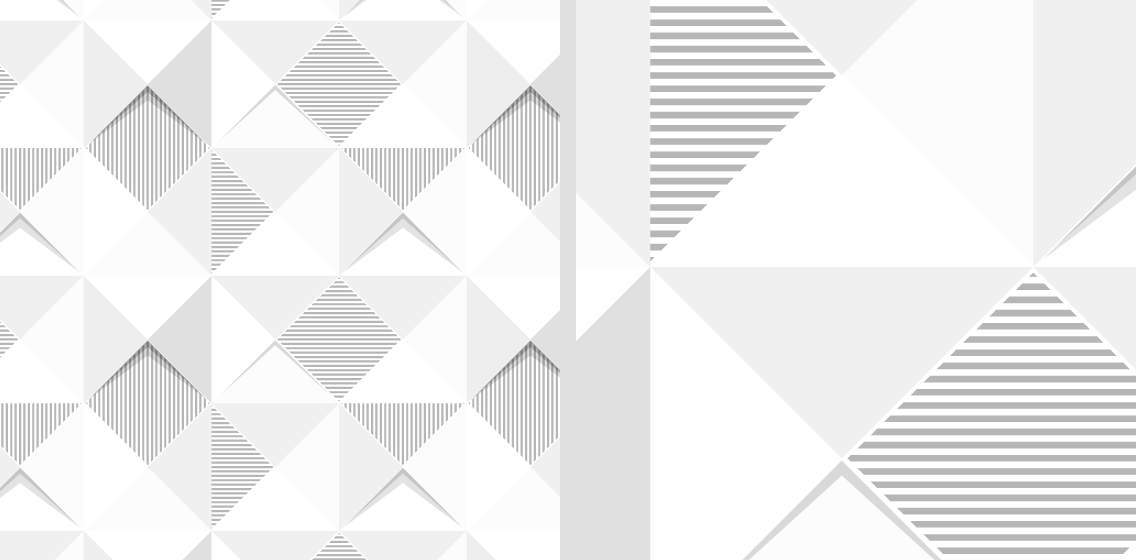
Left, the full canvas; right, a detail of the centre.
A WebGL 2 fragment shader for this pattern:

```glsl
#version 300 es
precision highp float;

uniform vec2 u_resolution;
out vec4 fragColor;

#define CELL 0.22786
#define TILE_ORIGIN vec2(0.14974, 0.50781)
#define STRIPES_PER_CELL 29.0
#define STRIPE_FILL 0.5
#define STRIPE_TONE 0.715
#define STRIPE_MARGIN 0.03
#define SHADOW_GAP 0.012
#define PALE 0.943
#define OFF_WHITE 0.99
#define SAMPLES 4

// Special facet values: stripe direction instead of a flat tone
const float ROWS = -1.0;
const float COLS = -2.0;

// Facet tones (top, right, bottom, left) of a 3 x 2 tile, lower row first
const vec4 FACETS[6] = vec4[6](
    vec4(COLS, PALE, OFF_WHITE, 1.0),
    vec4(PALE, OFF_WHITE, 1.0, ROWS),
    vec4(COLS, OFF_WHITE, 1.0, PALE),
    vec4(1.0, 0.88, COLS, 0.935),
    vec4(PALE, ROWS, OFF_WHITE, 1.0),
    vec4(PALE, OFF_WHITE, 1.0, ROWS));

// Fold shadows: inner depth, inner factor, outer depth, outer factor
vec4 foldShadow(int cell) {
    if (cell == 2) return vec4(0.10, 0.87, 0.25, 0.89);
    if (cell == 3) return vec4(0.12, 0.78, 0.25, 0.86);
    if (cell == 4) return vec4(0.09, 0.86, 0.0, 1.0);
    return vec4(0.0, 1.0, 0.0, 1.0);
}

float stripes(float along, float edgeDistance) {
    float phase = fract((along + 1.0) * STRIPES_PER_CELL * 0.5);
    float inBar = step(abs(phase - 0.5), STRIPE_FILL * 0.5);
    return mix(1.0, STRIPE_TONE, inBar * step(STRIPE_MARGIN, edgeDistance));
}

float patternTone(vec2 p) {
    vec2 grid = (p - TILE_ORIGIN) / CELL;
    vec2 id = mod(floor(grid), vec2(3.0, 2.0));
    int cell = int(id.x + 0.5) + 3 * int(id.y + 0.5);
    vec2 q = fract(grid) * 2.0 - 1.0;
    vec2 a = abs(q);

    // Diagonals split the cell into four facets
    vec4 facets = FACETS[cell];
    float tone = a.x > a.y ? (q.x > 0.0 ? facets.y : facets.w)
                           : (q.y > 0.0 ? facets.x : facets.z);
    if (tone < 0.0) {
        tone = stripes(tone == ROWS ? q.y : q.x, abs(a.x - a.y));
    }

    // Chevron shadows taper from the cell centre to its lower corners
    float drop = -q.y - a.x;
    if (drop > SHADOW_GAP) {
        vec4 shadow = foldShadow(cell);
        float taper = 1.0 - a.x;
        if (drop < shadow.x * taper) tone *= shadow.y;
        if (drop < shadow.z * taper) tone *= shadow.w;
    }
    return tone;
}

void main() {
    // Average a grid of samples for smooth edges
    float scale = min(u_resolution.x, u_resolution.y);
    float sum = 0.0;
    for (int j = 0; j < SAMPLES; j++) {
        for (int i = 0; i < SAMPLES; i++) {
            vec2 offset = (vec2(i, j) + 0.5) / float(SAMPLES) - 0.5;
            sum += patternTone((gl_FragCoord.xy + offset) / scale);
        }
    }
    fragColor = vec4(vec3(sum / float(SAMPLES * SAMPLES)), 1.0);
}
```
